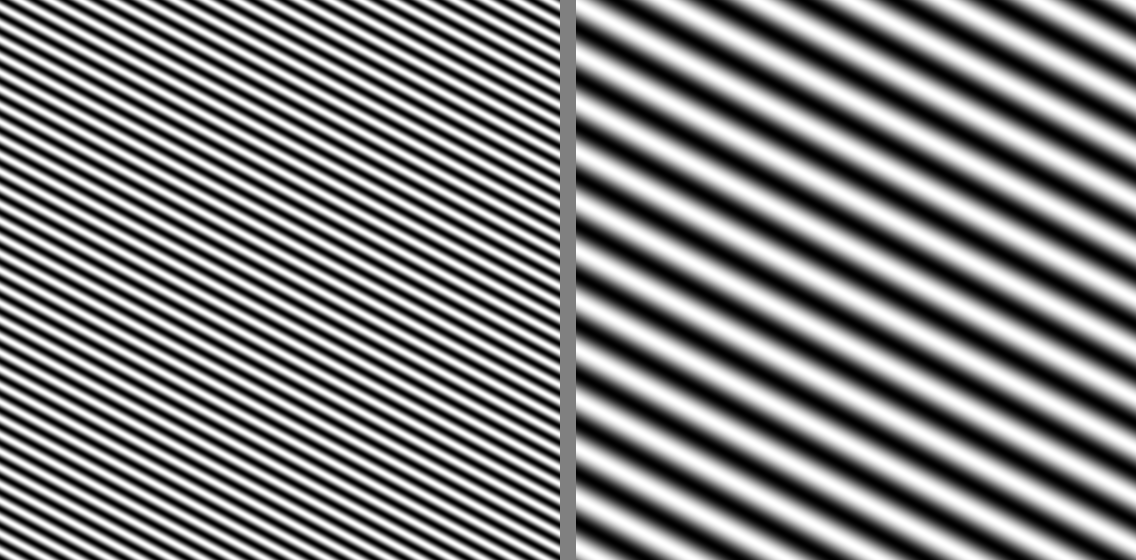
Left, the full canvas; right, a detail of the centre.
Write a Shadertoy shader that draws this pattern.

```glsl
const float TAU = 6.2831853;
const vec2 REPEATS = vec2(18.0, 34.0);   // whole stripe periods across and down
const float PHASE = 0.4;                 // offset in stripe periods
const vec3 DARK = vec3(0.0);
const vec3 LIGHT = vec3(1.0);

// Sinusoidal brightness across the stripes, from 0 to 1
float stripeWave(vec2 point) {
    float cycles = dot(point, REPEATS) + PHASE;
    return 0.5 + 0.5 * cos(TAU * cycles);
}

void mainImage(out vec4 fragColor, in vec2 fragCoord) {
    vec2 point = fragCoord / iResolution.xy;
    fragColor = vec4(mix(DARK, LIGHT, stripeWave(point)), 1.0);
}
```
